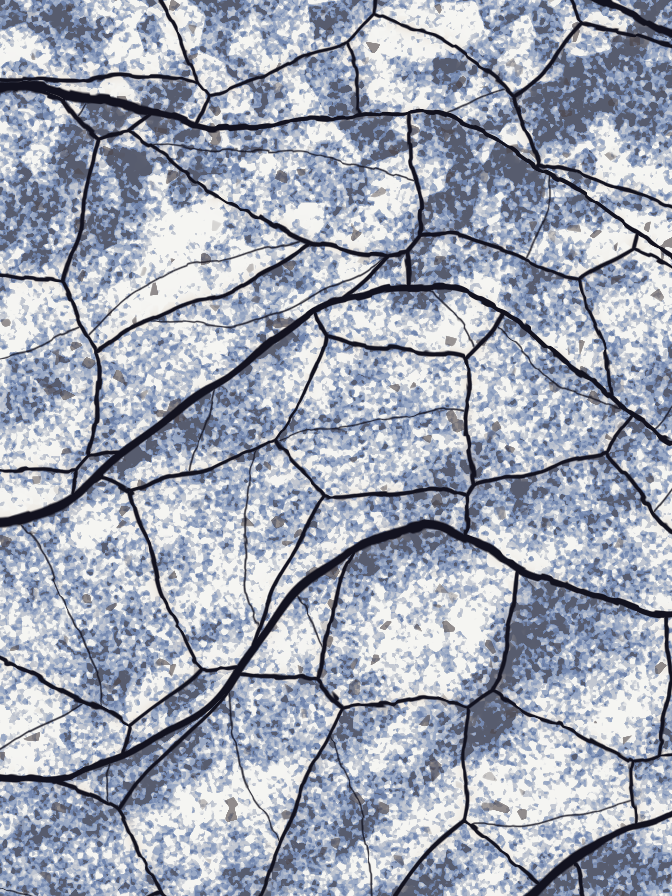
Reproduce this texture procedurally as a WebGL 2 fragment shader.

```glsl
#version 300 es
precision highp float;
// Cracked dry ground in blue shade, dusted with sunlit granular frost.
uniform vec2 u_resolution;
out vec4 fragColor;

vec2 hash2(vec2 p) {
    vec3 q = fract(p.xyx * vec3(.1031, .1030, .0973));
    q += dot(q, q.yzx + 33.33);
    return fract((q.xx + q.yz) * q.zy);
}

// Cellular noise: random tones of jittered points, blended by nearness.
float cellTone(vec2 p, float crispness) {
    vec2 base = floor(p), sum = vec2(0.);
    for (int j = -1; j <= 1; j++)
        for (int i = -1; i <= 1; i++) {
            vec2 id = base + vec2(i, j);
            vec2 d = id + hash2(id) - p;
            float w = exp(-crispness * dot(d, d));
            sum += w * vec2(hash2(id + 57.).x, 1.);
        }
    return sum.x / max(sum.y, 1e-9);
}

// Voronoi plates: returns edge distance, gives id, centre offset and edge normal.
float plates(vec2 p, out vec2 id, out vec2 centre, out vec2 normal) {
    vec2 base = floor(p);
    float nearest = 9., edge = 9.;
    for (int j = -1; j <= 1; j++)
        for (int i = -1; i <= 1; i++) {
            vec2 c = base + vec2(i, j);
            vec2 r = c + .1 + .8 * hash2(c) - p;
            if (dot(r, r) < nearest) { nearest = dot(r, r); id = c; centre = r; }
        }
    for (int j = -2; j <= 2; j++)
        for (int i = -2; i <= 2; i++) {
            vec2 c = id + vec2(i, j);
            if (c == id) continue;
            vec2 r = c + .1 + .8 * hash2(c) - p;
            vec2 n = normalize(r - centre);
            float d = dot(.5 * (r + centre), n);
            if (d < edge) { edge = d; normal = n; }
        }
    return edge;
}

// Colour ramp from crack black through shaded blue to frost white.
vec3 frostRamp(float t) {
    vec3 c = mix(vec3(.07, .07, .13), vec3(.35, .37, .44), smoothstep(.0, .1, t));
    c = mix(c, vec3(.44, .52, .68), smoothstep(.1, .24, t));
    c = mix(c, vec3(.60, .66, .77), smoothstep(.26, .46, t));
    c = mix(c, vec3(.76, .78, .82), smoothstep(.48, .68, t));
    return mix(c, vec3(.96, .96, .95), smoothstep(.7, .9, t));
}

void main() {
    float px = 1. / u_resolution.y;
    vec2 p = gl_FragCoord.xy * px;
    vec2 light = vec2(.5, -.86);

    // Bend and roughen the crack lines
    vec2 q = p;
    float freq = 7.;
    for (int i = 0; i < 4; i++) {
        q += .12 / freq * sin(freq * q.yx + vec2(i, 2 * i + 1));
        freq *= 2.3;
    }
    q += .003 * (cellTone(p * 90., 8.) - .5);

    // Long sweeping cracks divide the ground into bands
    float v = q.y * 3.7 + .38 * sin(5. * q.x + 4. * q.y + .4)
            + .13 * sin(10. * q.x - 3. * q.y + 2.);
    float band = floor(v);
    float bandEdge = (.5 - abs(v - band - .5)) / 4.;
    vec2 bandNormal = vec2(-.3, .95) * sign(v - band - .5);

    // Plates within each band, many of them cut by a thin curved crack
    vec2 id, centre, normal;
    float plateEdge = plates(q * 5.2 + band * vec2(17.3, 9.7), id, centre, normal) / 5.2;
    vec2 rnd = hash2(id + 23.);
    float angle = 6.283 * rnd.x;
    vec2 across = vec2(cos(angle), sin(angle));
    float along = dot(centre, vec2(-across.y, across.x));
    float splitEdge = abs(dot(centre, across) + (rnd.y - .3) * along * along) / 5.2;
    if (rnd.y > .72) splitEdge = 1.;

    // Crack darkness with uneven widths
    float soft = max(px, .0011);
    float uneven = .8 + .4 * cellTone(p * 9., 5.);
    float crack = 1. - smoothstep(-soft, soft, bandEdge - .0037 * uneven);
    crack = max(crack, 1. - smoothstep(-soft, soft, plateEdge - .0021 * uneven));
    crack = max(crack, .85 - .85 * smoothstep(-soft, soft, splitEdge - .0009 * uneven));

    // Drifted patches, clumps with relief, and fine grains
    vec2 drift = vec2(dot(p, vec2(.85, .53)) * .6, dot(p, vec2(-.53, .85)) * 1.2);
    float patches = cellTone(drift * 11., 5.) - .5 + .6 * (cellTone(drift * 27. + 8., 6.) - .5);
    float clump = cellTone(p * 32., 9.);
    float relief = clump - cellTone((p + light * .007) * 32., 9.);
    float grain = cellTone(p * 165., 9.) - .5;
    float dust = cellTone(p * 290. + 40., 9.) - .5;
    float heaped = smoothstep(.5, .85, p.y);

    float tone = .51 + .85 * patches + .8 * grain + .5 * dust;
    tone += .1 * (hash2(id + band).y - .5) + relief * (.15 + .3 * heaped);
    tone += heaped * (.5 * smoothstep(.5, .72, clump) - .2);

    // Edges facing the light gather bright frost, the others fall into shade
    float edge = min(bandEdge, plateEdge);
    vec2 facing = bandEdge < plateEdge ? bandNormal : normal;
    tone += .24 * dot(facing, light) * exp(-edge * 45.);
    vec3 colour = frostRamp(clamp(tone, .09, 1.));

    // Warm crack rims, scattered dark crumbs, then the cracks themselves
    float rim = exp(-edge * 170.) * smoothstep(-.15, .25, grain);
    colour = mix(colour, vec3(.86, .80, .74), .55 * rim);
    float crumb = smoothstep(.94, .98, cellTone(p * 85. + 11., 14.));
    colour = mix(colour, vec3(.30, .27, .28), .6 * crumb);
    fragColor = vec4(mix(colour, vec3(.07, .07, .12), crack), 1.);
}
```
